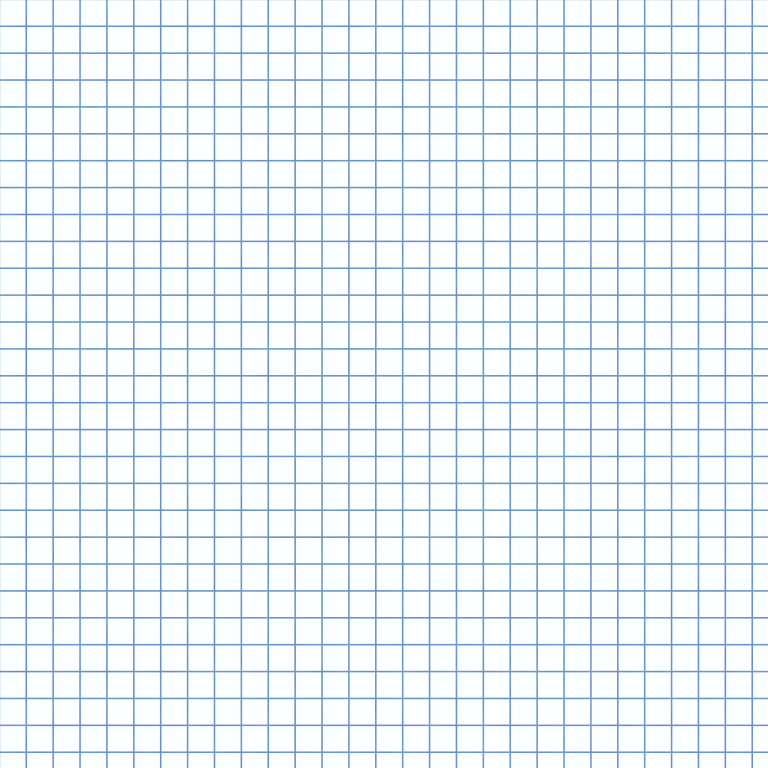
A WebGL 1 fragment shader for this pattern:

```glsl
precision highp float;

uniform vec2 u_resolution;

#define PITCH 0.03501
#define FIRST_LINE 0.0342
#define LINE_WIDTH 0.00205
#define PAPER vec3(0.99, 1.0, 1.0)
#define INK_BLUE vec3(0.42, 0.57, 0.80)
#define INK_TEAL vec3(0.41, 0.60, 0.76)
#define MOTTLE_SCALE 45.0
#define MOTTLE 0.05

float hash(vec2 p) {
    return fract(sin(dot(p, vec2(127.1, 311.7))) * 43758.55);
}

vec2 gradient(vec2 cell) {
    float angle = 6.28319 * hash(cell);
    return vec2(cos(angle), sin(angle));
}

float gradientNoise(vec2 p) {
    vec2 i = floor(p);
    vec2 f = p - i;
    vec2 s = f * f * (3.0 - 2.0 * f);
    vec2 e = vec2(1.0, 0.0);
    float bottom = mix(dot(gradient(i), f),
                       dot(gradient(i + e.xy), f - e.xy), s.x);
    float top = mix(dot(gradient(i + e.yx), f - e.yx),
                    dot(gradient(i + e.xx), f - e.xx), s.x);
    return mix(bottom, top, s.y);
}

// Exact fraction of a pixel covered by a stripe, per axis
vec2 stripeCoverage(vec2 offset, float pixel) {
    vec2 upper = min(offset + 0.5 * pixel, vec2(0.5 * LINE_WIDTH));
    vec2 lower = max(offset - 0.5 * pixel, vec2(-0.5 * LINE_WIDTH));
    return clamp((upper - lower) / pixel, 0.0, 1.0);
}

void main() {
    float side = min(u_resolution.x, u_resolution.y);
    vec2 uv = gl_FragCoord.xy / side;
    float pixel = 1.0 / side;

    // Ruling is measured from the upper left corner
    vec2 p = vec2(uv.x, u_resolution.y / side - uv.y);
    vec2 steps = (p - FIRST_LINE) / PITCH;
    vec2 index = floor(steps + 0.5);
    vec2 coverage = stripeCoverage((steps - index) * PITCH, pixel);

    // Slight tint change from line to line and mottling along them
    float tintX = hash(vec2(index.x, 3.0));
    float tintY = hash(vec2(index.y, 17.0));
    float tint = coverage.x > coverage.y ? tintX : tintY;
    vec3 ink = mix(INK_BLUE, INK_TEAL, tint);
    ink += MOTTLE * gradientNoise(p * MOTTLE_SCALE);

    // Crossings take the union of both stripes
    float amount = 1.0 - (1.0 - coverage.x) * (1.0 - coverage.y);
    gl_FragColor = vec4(mix(PAPER, ink, amount), 1.0);
}
```
